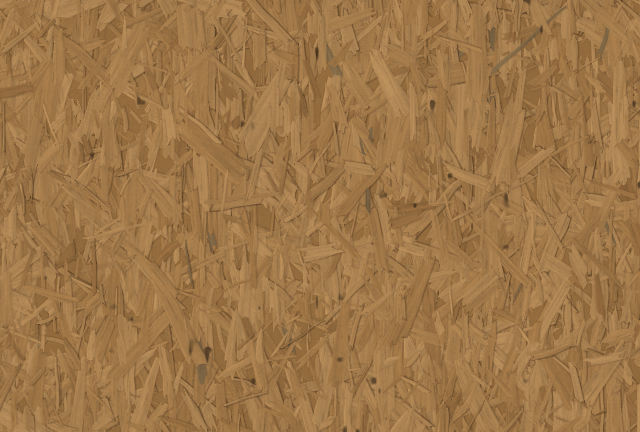
Give the GLSL for this texture, as a Shadertoy shader.

```glsl
float hash(vec2 p) {
    return fract(sin(dot(p, vec2(127.1, 311.7))) * 43758.5);
}

vec4 hash4(vec2 p) {
    return vec4(hash(p), hash(p + 17.3), hash(p + 41.9), hash(p + 73.1));
}

float noise(vec2 p) {
    vec2 i = floor(p), f = fract(p);
    f = f * f * (3.0 - 2.0 * f);
    return mix(mix(hash(i), hash(i + vec2(1, 0)), f.x),
               mix(hash(i + vec2(0, 1)), hash(i + vec2(1, 1)), f.x), f.y);
}

// Wood colour of one strand, with fibres running along q.y
vec3 strandColour(vec2 q, float seed, float tone, float rarity) {
    vec3 wood = mix(vec3(0.595, 0.437, 0.255), vec3(0.68, 0.523, 0.333), tone);
    wood = mix(wood, vec3(0.52, 0.37, 0.21), step(0.965, rarity) * 0.7);
    wood = mix(wood, vec3(0.45, 0.38, 0.27), step(0.992, rarity) * 0.8);
    float fibre = noise(vec2(q.x * 250.0, q.y * 13.0) + seed * 91.0);
    float band = noise(vec2(q.x * 95.0, q.y * 7.0) + seed * 57.0);
    float pore = smoothstep(0.75, 0.95, noise(vec2(q.x * 300.0, q.y * 28.0) + seed * 33.0));
    return wood * (1.0 + 0.11 * (fibre - 0.5) + 0.10 * (band - 0.5) - 0.10 * pore);
}

// Lays one layer of scattered strands over the colour below
vec3 layStrands(vec3 col, vec2 p, float layer, float cell, float soft) {
    vec2 home = floor(p / cell);
    for (int j = -1; j <= 1; j++)
    for (int i = -1; i <= 1; i++) {
        vec2 id = home + vec2(i, j);
        vec4 place = hash4(id + layer * 13.7);
        vec4 form = hash4(id + layer * 13.7 + 131.3);
        vec2 q = p - (id + place.xy) * cell;

        // Mostly upright, a few lying across
        float lean = place.z * 2.0 - 1.0;
        float angle = 1.45 * lean * abs(lean);
        float c = cos(angle), s = sin(angle);
        q = vec2(c * q.x + s * q.y, c * q.y - s * q.x);

        float halfLength = cell * mix(0.35, 0.88, place.w);
        if (abs(q.y) > halfLength + 0.02 || abs(q.x) > cell * 0.21 + 0.012) continue;

        // Tapered blade with wavy sides and splintered, slanted ends
        float seed = form.w + place.x;
        float wave = 0.006 * (noise(vec2(q.y * 24.0, seed * 50.0)) - 0.5);
        float halfWidth = cell * mix(0.025, 0.21, form.x * sqrt(form.x));
        halfWidth *= 1.0 - 0.75 * form.y * (0.5 + 0.5 * q.y / halfLength);
        float side = abs(q.x + wave) - halfWidth;
        float splinter = 0.03 * noise(vec2(q.x * 170.0, seed * 70.0));
        float end = abs(q.y + q.x * (form.z * 2.4 - 1.2)) - halfLength + splinter;
        float d = max(side, end);
        if (d > 0.006) continue;

        // Faint shadow to the right, deep only beside a few raised strands
        float across = smoothstep(-halfWidth, halfWidth, q.x);
        float raised = hash(form.yx * 29.0);
        float shade = mix(0.05, 0.34, raised * raised * raised) * (0.25 + 0.75 * across);
        col *= 1.0 - vec3(0.95, 1.04, 1.08) * shade * (1.0 - smoothstep(0.0, 0.005, d));

        vec3 wood = strandColour(q, seed, hash(form.xy * 19.0), hash(form.zw * 23.0));
        float rim = smoothstep(-0.004, 0.0, d);
        wood *= 1.0 + rim * mix(0.045, -0.04, across);
        col = mix(col, wood, 0.92 * (1.0 - smoothstep(-soft, soft, d)));
    }
    return col;
}

void mainImage(out vec4 fragColor, in vec2 fragCoord) {
    vec2 p = fragCoord / iResolution.y;
    float soft = max(0.0016, 0.7 / iResolution.y);
    vec3 col = vec3(0.56, 0.41, 0.235);

    // Narrow and broad strands mixed through the depth of the board
    for (int k = 0; k < 16; k++) {
        float layer = float(k) + 1.0;
        float cell = mix(0.07, 0.20, hash(vec2(layer, 4.0)));
        col = layStrands(col, p + layer * vec2(0.37, 0.53), layer, cell, soft);
    }

    // Dark flecks and pits
    float fleck = noise(p * vec2(75.0, 42.0)) * noise(p * vec2(23.0, 17.0) + 9.0);
    col *= 1.0 - 0.45 * smoothstep(0.70, 0.88, fleck);

    // Slow drift of tone and fine surface roughness
    col *= 1.0 + 0.04 * (noise(p * 5.0) - 0.5);
    col *= 1.0 + 0.05 * (noise(p * 330.0) - 0.5);
    fragColor = vec4(col * 1.02, 1.0);
}
```
